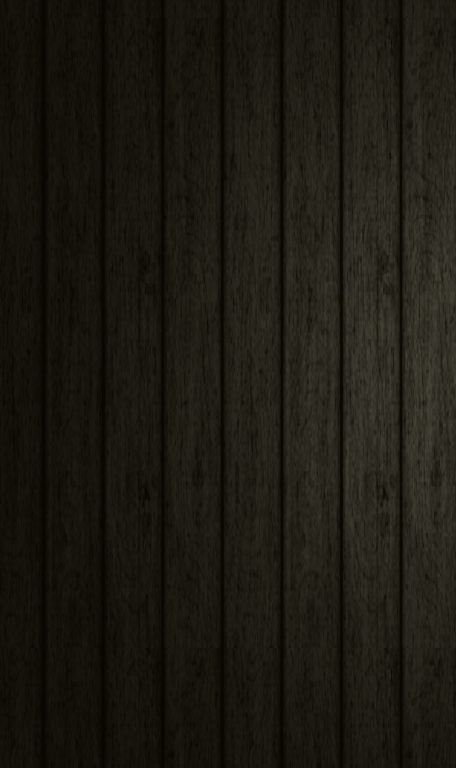
Reproduce this texture procedurally as a Shadertoy shader.

```glsl
// Dark upright wooden planks lit softly from the right edge.
// Stretched value noise makes the fibres, contour lines the figure, and blotches the knots;
// the grain repeats every four planks across and every 0.82 of the height.

float hash(vec2 p) {
    vec3 q = fract(vec3(p.xyx) * 0.1031);
    q += dot(q, q.yzx + 33.33);
    return fract((q.x + q.y) * q.z);
}

float noise(vec2 p) {
    vec2 cell = floor(p), f = fract(p);
    f = f * f * (3.0 - 2.0 * f);
    return mix(mix(hash(cell), hash(cell + vec2(1, 0)), f.x),
               mix(hash(cell + vec2(0, 1)), hash(cell + vec2(1, 1)), f.x), f.y);
}

float fbm(vec2 p) {
    float sum = 0.0, amp = 0.5;
    for (int i = 0; i < 4; i++) {
        sum += amp * noise(p);
        p = p * 2.03 + 17.3;
        amp *= 0.5;
    }
    return sum / 0.9375;
}

// Brightness factor of the wood; across runs 0..1 over one plank
float woodGrain(float across, float along, float id) {
    vec2 p = vec2(across + id * 31.0, along);
    float wobble = 0.10 * (noise(p * vec2(2.0, 8.0)) - 0.5);
    float x = p.x + wobble;
    float fibre = noise(vec2(x * 31.0, along * 24.0));
    float thread = noise(vec2(x * 21.0 + 5.0, along * 9.0));
    float streak = fbm(vec2(x * 8.0, along * 6.0 + 50.0));
    float speck = noise(vec2(p.x * 39.0, along * 210.0));
    float shade = 1.02 + 0.27 * (fibre - 0.5) + 0.16 * (thread - 0.5)
                + 0.40 * (streak - 0.5) + 0.34 * (speck - 0.5);

    // Long arched figure drawn as thin dark lines, strongest in mid plank
    float field = noise(p * vec2(2.0, 4.5) + 80.0) + 1.8 * pow(across - 0.5, 2.0);
    float middle = smoothstep(0.0, 0.25, across) * smoothstep(1.0, 0.75, across);
    float line = abs(fract(field * 9.0 + 0.4 * streak) - 0.5);
    shade -= 0.17 * middle * (smoothstep(0.18, 0.0, line) - 0.3);

    // Short dark pores, fine and slender
    float pore = noise(vec2(x * 30.0, along * 75.0 + 9.0));
    shade -= 0.24 * smoothstep(0.74, 0.88, pore);

    // Every fourth plank carries ragged knots and a faint lengthwise crack
    if (id == 1.0) {
        float ragged = fbm(vec2(across * 8.0, along * 60.0));
        float column = exp(-pow((across - 0.76) / 0.19, 2.0));
        float spots = 0.0;
        for (int i = 0; i < 3; i++)
            spots += exp(-pow((along - 0.20 - 0.29 * float(i)) / 0.045, 2.0));
        shade -= 0.42 * column * spots * smoothstep(0.42, 0.58, ragged);
        shade -= 0.2 * exp(-pow((across - 0.61 - 0.15 * wobble) / 0.02, 2.0));
    }
    return shade;
}

void mainImage(out vec4 fragColor, in vec2 fragCoord) {
    vec2 uv = fragCoord / iResolution.xy;

    // Planks across, grain tile along
    float a = (uv.x - 0.0958) / 0.1306;
    float across = fract(a);
    float id = mod(floor(a), 4.0);
    float along = 0.82 * fract((uv.y - 0.156) / 0.82);

    // Pool of light by the right edge
    vec2 d = (uv - vec2(0.98, 0.54)) / vec2(0.56, 0.44);
    float light = 0.064 + 0.134 * exp(-dot(d, d));
    float tone = 0.96 + 0.08 * hash(vec2(id, 7.0));
    light *= tone * woodGrain(across, along, id);

    // Rounded plank edges, thin highlight and dark seam
    float edge = min(across, 1.0 - across);
    float pixel = 1.0 / (0.1306 * iResolution.x);
    light *= 1.0 - 0.42 * exp(-pow(edge / 0.07, 2.0));
    light *= 1.0 + 0.12 * exp(-pow((across - 0.09) / 0.025, 2.0));
    float seam = 1.0 - smoothstep(0.02 - 0.5 * pixel, 0.02 + 0.8 * pixel, edge);
    light = mix(light, 0.022 + 0.12 * light, 0.9 * seam);

    // Olive brown tint, weakest in blue
    vec3 color = vec3(light, light * 0.97 - 0.004, light * 0.92 - 0.033);
    fragColor = vec4(max(color, vec3(0.012, 0.010, 0.004)), 1.0);
}
```
